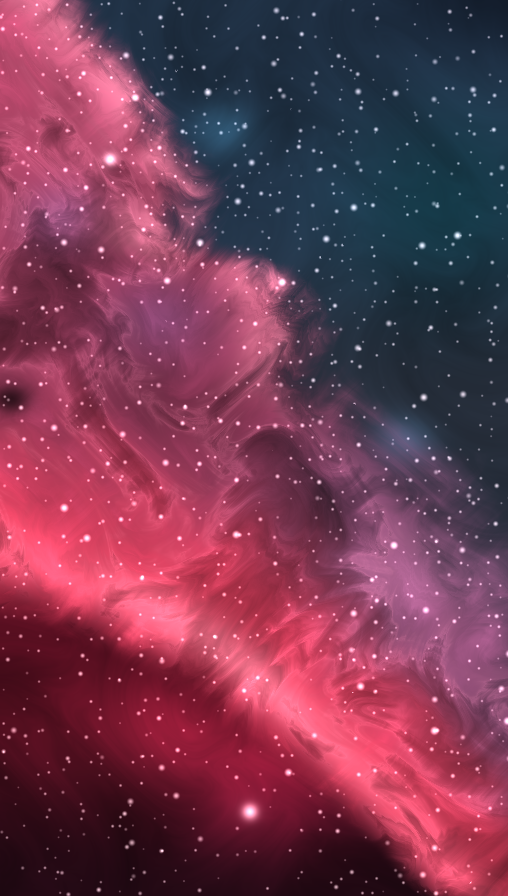
Give the GLSL for this texture, as a Shadertoy shader.

```glsl
// Draws a diagonal crimson nebula with a bright ridge against a blue starry sky.

float hash(vec2 p) {
    p = fract(p * vec2(0.1031, 0.1137));
    p += dot(p, p.yx + 33.33);
    return fract((p.x + p.y) * p.x * 17.0);
}

float blob(vec2 p, vec2 center, vec2 size) {
    vec2 q = (p - center) / size;
    return exp(-dot(q, q));
}

// Layered sines, each octave bent by the previous one; about -1 to 1
float clouds(vec2 p) {
    const mat2 turn = mat2(0.8, 0.6, -0.6, 0.8);
    float sum = 0.0, amplitude = 0.5;
    for (int i = 0; i < 7; i++) {
        p += 0.65 * sin(p.yx * 1.3 + vec2(1.7, 4.1) + float(i));
        sum += amplitude * sin(p.x + 0.6) * cos(p.y * 0.9);
        p = turn * p * 1.75 + 2.3;
        amplitude *= 0.6;
    }
    return sum * 1.2;
}

// Height of the bright lower ridge
float ridgeHeight(float x) {
    return 0.355 - 0.25 * x - 0.93 * x * x;
}

// Horizontal reach of the cloud into the sky
float cloudReach(float y) {
    float bays = 0.055 * exp(-pow((y - 0.74) / 0.035, 2.0))
               + 0.05 * exp(-pow((y - 0.56) / 0.05, 2.0));
    return 0.07 + 0.72 * (1.0 - y) - bays;
}

vec3 skyColor(vec2 p, float n) {
    vec3 c = mix(vec3(0.15, 0.18, 0.23), vec3(0.13, 0.20, 0.28), smoothstep(0.55, 0.8, p.y));
    c = mix(c, vec3(0.07, 0.23, 0.28), 0.8 * blob(p, vec2(0.50, 0.77), vec2(0.12, 0.11)));
    c = mix(c, vec3(0.06, 0.09, 0.14), 0.8 * blob(p, vec2(0.57, 1.0), vec2(0.18, 0.08)));
    c += vec3(0.07, 0.16, 0.20) * blob(p, vec2(0.25, 0.855), vec2(0.035, 0.03));
    c += vec3(0.10, 0.17, 0.23) * blob(p, vec2(0.447, 0.505), vec2(0.036, 0.028));
    return c * (1.0 + 0.22 * n);
}

vec3 cloudColor(vec2 p, float depth, float rise, float n, float fine) {
    vec3 c = mix(vec3(0.52, 0.20, 0.31), vec3(0.64, 0.25, 0.37), smoothstep(0.6, 1.0, p.y));
    c = mix(c, vec3(0.50, 0.27, 0.41), smoothstep(0.2, 0.42, p.x) * smoothstep(0.62, 0.45, p.y));
    c = mix(c, vec3(0.36, 0.14, 0.22), 0.75 * blob(p, vec2(0.20, 0.555), vec2(0.11, 0.06)));
    c = mix(c, vec3(0.43, 0.24, 0.39), 0.75 * blob(p, vec2(0.18, 0.645), vec2(0.07, 0.05)));
    c = mix(c, vec3(0.50, 0.28, 0.45), 0.8 * blob(p, vec2(0.07, 0.755), vec2(0.05, 0.04)));

    // Pale rim and lilac tufts
    float rim = exp(-pow((depth - 0.035) / 0.05, 2.0)) * smoothstep(0.52, 0.62, p.y);
    c = mix(c, vec3(0.80, 0.42, 0.53), rim * clamp(0.6 + 0.7 * fine, 0.0, 1.0));
    c = mix(c, vec3(0.68, 0.40, 0.57), 0.6 * blob(p, vec2(0.46, 0.36), vec2(0.08, 0.05)));

    // Crimson heat over the ridge
    float heat = smoothstep(0.27, 0.06, rise + 0.05 * n);
    c = mix(c, vec3(0.82, 0.23, 0.34), heat);
    c *= 1.0 + 0.30 * n + 0.22 * fine;

    // Thin glowing strands and a dark wisp
    float strand = pow(1.0 - min(abs(n + 0.35 * fine) * 1.5, 1.0), 4.0);
    c += vec3(0.17, 0.10, 0.12) * strand * smoothstep(0.0, 0.08, depth);
    return c * (1.0 - 0.7 * blob(p, vec2(0.012, 0.555), vec2(0.025, 0.018)));
}

vec3 shadowColor(vec2 p, float n) {
    vec3 c = mix(vec3(0.13, 0.035, 0.075), vec3(0.30, 0.05, 0.11), smoothstep(0.0, 0.22, p.y));
    c += vec3(0.24, 0.05, 0.09) * blob(p, vec2(0.20, 0.18), vec2(0.17, 0.07));
    c += vec3(0.14, 0.02, 0.05) * blob(p, vec2(0.30, 0.09), vec2(0.10, 0.06));
    return c * (1.0 + 0.35 * n);
}

// One jittered star per grid cell, kept by chance
float stars(vec2 p, float cells, float chance, float radius, float pixel) {
    vec2 cell = floor(p * cells);
    vec2 jitter = vec2(hash(cell + 11.3), hash(cell + 57.9));
    vec2 center = (cell + 0.25 + 0.5 * jitter) / cells;
    float light = hash(cell + 91.7);
    float size = radius * (0.55 + 0.45 * light) + 0.5 * pixel;
    float shape = smoothstep(size, 0.0, length(p - center));
    return step(hash(cell + 3.1), chance) * shape * (0.35 + 0.65 * light);
}

float glowStar(vec2 p, vec2 center, float radius) {
    float d = length(p - center) / radius;
    return 0.8 * exp(-d * d) + 0.3 * exp(-1.2 * d);
}

void mainImage(out vec4 fragColor, in vec2 fragCoord) {
    vec2 p = fragCoord / iResolution.y;
    float pixel = 1.0 / iResolution.y;
    float n = clouds(p * 13.0 + vec2(0.4, 1.9));
    float fine = clouds(p * 34.0 + vec2(5.2, 0.7) + n);
    float depth = cloudReach(p.y) - p.x + 0.035 * n + 0.025 * fine;
    float rise = p.y - ridgeHeight(p.x) + 0.014 * n + 0.006 * fine;

    // Sky, cloud, then the dark region beneath the ridge
    float softness = mix(0.11, 0.045, smoothstep(0.45, 0.65, p.y));
    float cover = smoothstep(-softness, softness, depth);
    vec3 color = mix(skyColor(p, n), cloudColor(p, depth, rise, n, fine), cover);
    float crest = exp(-pow((rise - 0.035) / 0.035, 2.0));
    float crestLight = 0.3 + 0.7 * blob(p, vec2(0.25, 0.24), vec2(0.16, 0.14));
    color += vec3(0.20, 0.22, 0.22) * crest * crestLight * (1.0 + 0.3 * fine);
    color = mix(shadowColor(p, n), color, smoothstep(-0.045, 0.03, rise));

    // Star dust gathers along the cloud border
    float dust = 0.16 + 0.3 * exp(-pow(depth / 0.12, 2.0));
    float light = stars(p, 24.0, 0.24, 0.0055, pixel)
                + 0.85 * stars(p + 3.7, 46.0, 0.34, 0.0034, pixel)
                + 0.7 * stars(p + 8.2, 85.0, dust, 0.0021, pixel);
    light += glowStar(p, vec2(0.123, 0.822), 0.006) + glowStar(p, vec2(0.279, 0.094), 0.008);
    color += vec3(0.95, 0.85, 0.88) * light;
    fragColor = vec4(clamp(color, 0.0, 1.0), 1.0);
}
```
